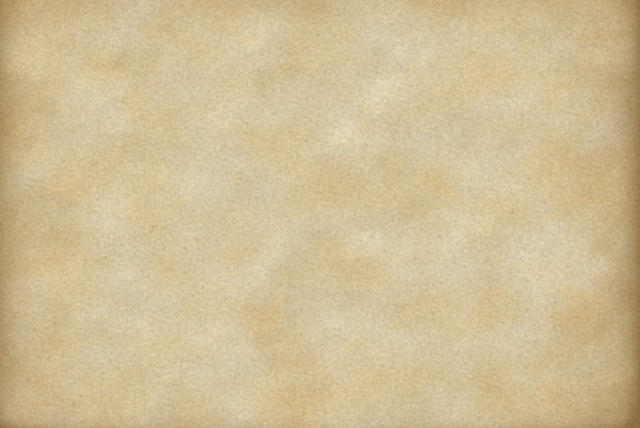
Reproduce this texture procedurally as a Shadertoy shader.

```glsl
#define PALE vec3(0.852, 0.803, 0.680)
#define OCHRE vec3(0.812, 0.722, 0.535)
#define STAIN vec3(0.530, 0.405, 0.230)
#define MOTTLE_SCALE 5.0
#define MOTTLE_CONTRAST 1.5
#define CLOUD_DEPTH 0.07
#define CREASE_DEPTH 0.035
#define GRAIN_SCALE 145.0
#define GRAIN_DEPTH 0.085
#define SPECK_SCALE 85.0
#define SPECK_DEPTH 0.10
#define EDGE_WIDTH 0.045

// Random gradient for a lattice point
vec2 gradientAt(vec2 cell) {
    vec3 h = fract(cell.xyx * vec3(0.1031, 0.1030, 0.0973));
    h += dot(h, h.yzx + 33.33);
    float angle = 6.2832 * fract((h.x + h.y) * h.z);
    return vec2(cos(angle), sin(angle));
}

// Gradient noise, roughly -0.7 to 0.7
float gradientNoise(vec2 p) {
    vec2 cell = floor(p), f = fract(p);
    vec2 blend = f * f * f * (f * (f * 6.0 - 15.0) + 10.0);
    float a = dot(gradientAt(cell), f);
    float b = dot(gradientAt(cell + vec2(1, 0)), f - vec2(1, 0));
    float c = dot(gradientAt(cell + vec2(0, 1)), f - vec2(0, 1));
    float d = dot(gradientAt(cell + vec2(1, 1)), f - vec2(1, 1));
    return mix(mix(a, b, blend.x), mix(c, d, blend.x), blend.y);
}

mat2 rotation(float angle) {
    float c = cos(angle), s = sin(angle);
    return mat2(c, s, -s, c);
}

float fbm(vec2 p) {
    float sum = 0.0, amplitude = 0.5;
    for (int octave = 0; octave < 5; octave++) {
        sum += amplitude * gradientNoise(p);
        p = rotation(0.6) * p * 2.03 + 17.3;
        amplitude *= 0.58;
    }
    return sum;
}

// Brown ageing: strongest on the right, then left, then the bottom strip
float edgeStain(vec2 p, float width) {
    float wobble = 1.0 + 1.5 * fbm(p * 4.0 + 61.0);
    float reach = EDGE_WIDTH * wobble;
    float left = 0.50 * exp(-p.x / reach);
    float right = 0.78 * exp(-(width - p.x) / reach);
    float bottom = 0.42 * exp(-p.y / (0.45 * reach));
    float top = 0.12 * exp(-(1.0 - p.y) / reach);
    float corner = 0.25 * exp(-length(p - vec2(width, 0.0)) / 0.12);
    return clamp(left + right + bottom * (0.4 + 0.6 * abs(2.0 * p.x / width - 1.0))
                 + top + corner, 0.0, 0.9);
}

void mainImage(out vec4 fragColor, in vec2 fragCoord) {
    vec2 p = fragCoord / iResolution.y;
    float width = iResolution.x / iResolution.y;
    float sideDistance = min(p.x, width - p.x);

    // Blotches of pale and ochre paper, yellower towards the sides
    float mottle = fbm(p * vec2(1.0, 1.25) * MOTTLE_SCALE + 7.0);
    float tone = 0.58 + MOTTLE_CONTRAST * mottle - 0.4 * exp(-sideDistance / 0.12);
    tone -= 0.15 * smoothstep(0.85, 1.0, p.y);
    vec3 color = mix(OCHRE, PALE, clamp(tone, -0.2, 1.1));

    // Soft grey clouds and faint slanted creases
    float cloud = fbm(p * vec2(5.0, 8.0) + 31.0);
    vec2 slanted = rotation(-0.75) * p;
    float crease = gradientNoise(slanted * vec2(5.0, 22.0) + 3.0 * cloud);
    color *= 1.0 + CLOUD_DEPTH * cloud + CREASE_DEPTH * crease;

    // Browned borders
    color = mix(color, STAIN, edgeStain(p, width));

    // Fine fibrous grain and sparse rusty specks
    vec2 grainPoint = rotation(0.21) * p;
    float grain = gradientNoise(grainPoint * GRAIN_SCALE)
                + 0.5 * gradientNoise(grainPoint * GRAIN_SCALE * vec2(0.45, 0.75) + 50.0);
    float speck = smoothstep(0.32, 0.62, gradientNoise(grainPoint * SPECK_SCALE + 90.0));
    color *= 1.0 + GRAIN_DEPTH * grain;
    color *= 1.0 - SPECK_DEPTH * speck * vec3(0.5, 0.8, 1.2);

    fragColor = vec4(clamp(color, 0.0, 1.0), 1.0);
}
```
